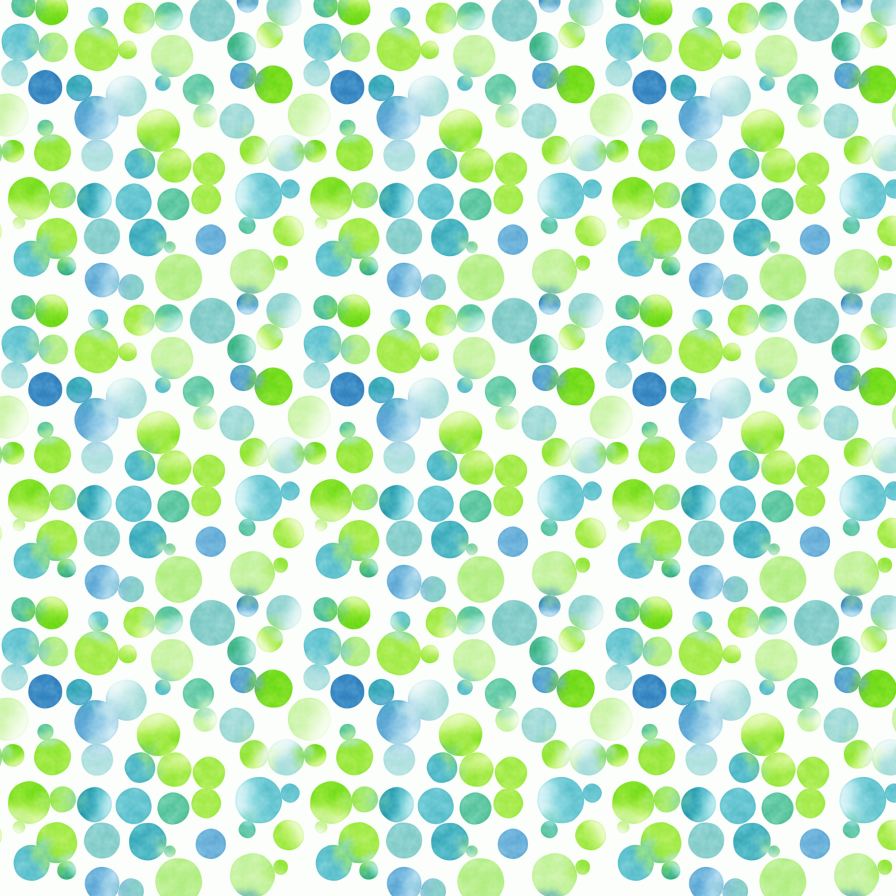
A WebGL 1 fragment shader for this pattern:

```glsl
precision highp float;
// Watercolour dots in blue, aqua and lime on white paper, as a repeating tile.
// Large discs sit on alternate cells of a jittered grid; small ones grow until
// they touch a neighbour, and wet ink bleeds across each point of contact.

uniform vec2 u_resolution;

const float TAU = 6.2831853;
const float REPEATS = 2.966;  // tiles across the canvas
const float CELLS = 8.0;      // grid cells per tile, even so that parity wraps
const vec3 PAPER = vec3(0.99, 0.997, 0.99);

vec3 hash3(vec2 id, float salt) {
  vec3 q = fract(id.xyx * vec3(0.1031, 0.1030, 0.0973) + salt * 0.137);
  q += dot(q, q.yxz + 33.33);
  return fract((q.xxy + q.yzz) * q.zyx);
}

float cornerSlope(vec2 corner, vec2 offset, float period) {
  float angle = TAU * hash3(mod(corner, period), 9.0).x;
  return dot(vec2(cos(angle), sin(angle)), offset);
}

// Gradient noise that repeats with the tile; frequency is per grid cell.
float tiledNoise(vec2 p, float frequency) {
  float period = CELLS * frequency;
  vec2 i = floor(p * frequency);
  vec2 f = fract(p * frequency);
  vec2 u = f * f * f * (f * (f * 6.0 - 15.0) + 10.0);
  vec2 e = vec2(1.0, 0.0);
  float low = mix(cornerSlope(i, f, period),
                  cornerSlope(i + e, f - e, period), u.x);
  float high = mix(cornerSlope(i + e.yx, f - e.yx, period),
                   cornerSlope(i + 1.0, f - 1.0, period), u.x);
  return mix(low, high, u.y);
}

vec2 discCentre(vec2 cell) {
  vec2 id = mod(cell, CELLS);
  vec2 jitter = (hash3(id, 1.0).xy - 0.5) * 0.44;
  vec2 sway = 0.2 * sin(TAU * id.yx / CELLS + vec2(0.7, 2.1));
  return cell + 0.5 + jitter + sway;
}

bool isLarge(vec2 cell) {
  return mod(cell.x + cell.y, 2.0) < 0.5;
}

float largeRadius(vec2 cell) {
  return mix(0.37, 0.62, hash3(mod(cell, CELLS), 2.0).x);
}

// Small discs fill the room left by their neighbours; too little room hides them.
float discRadius(vec2 cell, vec2 centre) {
  if (isLarge(cell)) return largeRadius(cell);
  float radius = 0.46;
  for (int y = -1; y <= 1; y++) {
    for (int x = -1; x <= 1; x++) {
      if (x == 0 && y == 0) continue;
      vec2 other = cell + vec2(x, y);
      float d = distance(centre, discCentre(other));
      radius = min(radius, isLarge(other) ? d - largeRadius(other) : 0.5 * d);
    }
  }
  return radius < 0.13 ? -1.0 : radius + 0.015;
}

// Hue in rgb, pigment density in a; some discs fade out along one direction.
vec4 discInk(vec2 cell, vec2 offset, float radius) {
  vec3 h = hash3(mod(cell, CELLS), 3.0);
  vec3 k = hash3(mod(cell, CELLS), 4.0);
  vec3 hue = vec3(0.36, 0.65, 0.83);                      // blue
  hue = mix(hue, vec3(0.34, 0.74, 0.79), step(0.13, h.x));  // aqua
  hue = mix(hue, vec3(0.66, 0.87, 0.86), step(0.30, h.x));  // pale aqua
  hue = mix(hue, vec3(0.35, 0.77, 0.62), step(0.48, h.x));  // sea green
  hue = mix(hue, vec3(0.60, 0.91, 0.24), step(0.60, h.x));  // lime
  hue = mix(hue, vec3(0.77, 0.95, 0.62), step(0.86, h.x));  // pale green
  vec2 direction = vec2(cos(TAU * k.x), sin(TAU * k.x));
  float along = dot(offset, direction) / max(radius, 0.1);
  float fade = step(0.6, h.z) * smoothstep(-0.5, 0.9, along);
  return vec4(hue, mix(0.8, 1.55, h.y * h.y) * (1.0 - 0.8 * fade));
}

void main() {
  vec2 p = gl_FragCoord.xy / u_resolution.y * REPEATS * CELLS;
  float pixel = REPEATS * CELLS / u_resolution.y;
  vec2 home = floor(p);
  float blotch = tiledNoise(p, 3.0);
  float grain = tiledNoise(p, 9.0);

  // Nearest disc owns this point.
  float edge = 10.0;
  float radius = 0.0;
  vec2 cell = home;
  vec2 centre = p;
  for (int y = -1; y <= 1; y++) {
    for (int x = -1; x <= 1; x++) {
      vec2 c = home + vec2(x, y);
      vec2 m = discCentre(c);
      float r = discRadius(c, m);
      float d = distance(p, m) - r;
      if (d < edge) { edge = d; radius = r; cell = c; centre = m; }
    }
  }

  // Ink from touching discs runs into the owner.
  vec4 ink = discInk(cell, p - centre, radius);
  for (int y = -1; y <= 1; y++) {
    for (int x = -1; x <= 1; x++) {
      vec2 c = home + vec2(x, y);
      if (distance(c, cell) < 0.5) continue;
      vec2 m = discCentre(c);
      float r = discRadius(c, m);
      float touching = 1.0 - smoothstep(0.0, 0.08, distance(m, centre) - r - radius);
      float reach = distance(p, m) - r + 0.25 * blotch;
      float bleed = 0.55 * touching * (1.0 - smoothstep(-0.05, 0.42, reach));
      ink = mix(ink, discInk(c, p - m, r), bleed);
    }
  }

  // Pooled pigment, paper grain and a darker drying rim.
  edge += 0.02 * blotch;
  float rim = smoothstep(-0.07, 0.0, edge);
  float density = ink.a * (1.0 + 0.3 * blotch + 0.16 * grain) + 0.12 * rim;
  vec3 paint = pow(ink.rgb, vec3(max(density, 0.05)));
  float cover = 1.0 - smoothstep(-0.8 * pixel, 0.8 * pixel, edge);
  gl_FragColor = vec4(mix(PAPER, paint, cover), 1.0);
}
```
